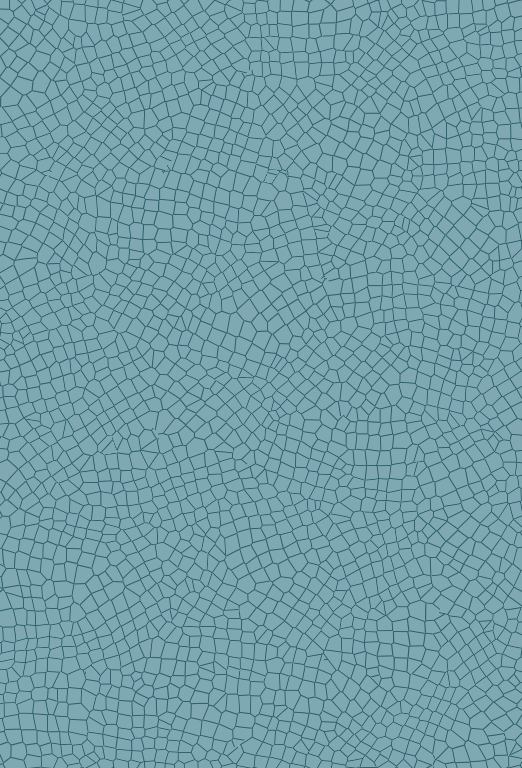
Write a Shadertoy shader that draws this texture.

```glsl
// A fine net of thin dark cracks on flat teal glaze, like crazed ceramic.
// Patches each hold a turned, uneven lattice of seeds; the cracks are the
// Voronoi borders of all seeds, bent a little by gradient noise.

#define CELLS 60.0         // cells per canvas height
#define PATCH_SIZE 6.5     // patch width, in cells
#define ROW_SPREAD 0.52    // unevenness of row and column spacing
#define SEED_SPREAD 0.34   // extra scatter of every seed
#define BEND 0.9           // bending of the cracks, in cells
#define BEND_SCALE 7.0     // size of the bends, in cells
#define CRACK_WIDTH 0.00105 // crack width, in canvas heights
#define GLAZE vec3(0.502, 0.660, 0.700)
#define CRACK vec3(0.115, 0.325, 0.375)

vec2 hash2(vec2 p) {
    vec3 a = fract(p.xyx * vec3(0.1031, 0.1030, 0.0973));
    a += dot(a, a.yzx + 33.33);
    return fract((a.xx + a.yz) * a.zy);
}

float corner(vec2 cell, vec2 offset) {
    return dot(hash2(cell) * 2.0 - 1.0, offset);
}

float gradientNoise(vec2 p) {
    vec2 i = floor(p), f = p - i;
    vec2 u = f * f * f * (f * (f * 6.0 - 15.0) + 10.0);
    vec2 e = vec2(0.0, 1.0);
    return mix(mix(corner(i, f), corner(i + e.yx, f - e.yx), u.x),
               mix(corner(i + e, f - e), corner(i + 1.0, f - 1.0), u.x), u.y);
}

// The three patch centres nearest to p, in cells
void nearestPatches(vec2 p, out vec2 centre[3]) {
    vec3 best = vec3(1e6);
    centre[0] = centre[1] = centre[2] = vec2(1e3);
    vec2 home = floor(p / PATCH_SIZE);
    for (int y = -1; y <= 1; y++)
    for (int x = -1; x <= 1; x++) {
        vec2 id = home + vec2(x, y);
        vec2 c = (id + 0.1 + 0.8 * hash2(id + 71.0)) * PATCH_SIZE;
        float d = dot(c - p, c - p);
        if (d < best.x) {
            best = vec3(d, best.xy);
            centre[2] = centre[1]; centre[1] = centre[0]; centre[0] = c;
        } else if (d < best.y) {
            best.yz = vec2(d, best.y);
            centre[2] = centre[1]; centre[1] = c;
        } else if (d < best.z) {
            best.z = d;
            centre[2] = c;
        }
    }
}

// Lattice seed with uneven rows and columns
vec2 latticeSeed(vec2 id, vec2 key) {
    vec2 lines = vec2(hash2(vec2(id.x, key.x) + 13.0).x,
                      hash2(vec2(id.y, key.y) + 57.0).y);
    return id + ROW_SPREAD * (lines - 0.5)
              + SEED_SPREAD * (hash2(id + key) - 0.5);
}

// Distance from p to the border between its two nearest seeds
float crackDistance(vec2 p) {
    vec2 centre[3];
    nearestPatches(p, centre);
    vec2 first = vec2(1e3), second = vec2(1e3);
    float d1 = 1e6, d2 = 1e6;
    for (int k = 0; k < 3; k++) {
        vec2 c = centre[k];
        vec2 key = floor(c * 7.0) + 200.0;
        float angle = hash2(key).x * 1.5708;
        mat2 turn = mat2(cos(angle), sin(angle), -sin(angle), cos(angle));
        vec2 home = floor((p - c) * turn + 0.5);
        for (int y = -1; y <= 1; y++)
        for (int x = -1; x <= 1; x++) {
            vec2 s = c + turn * latticeSeed(home + vec2(x, y), key);
            // Keep only seeds that lie inside their own patch
            float own = distance(s, c) - 0.001;
            if (own > distance(s, centre[0]) || own > distance(s, centre[1])
                || own > distance(s, centre[2])) continue;
            float d = dot(s - p, s - p);
            if (d < d1) {
                d2 = d1; second = first;
                d1 = d; first = s;
            } else if (d < d2) {
                d2 = d; second = s;
            }
        }
    }
    return (d2 - d1) / (2.0 * max(distance(first, second), 0.001));
}

void mainImage(out vec4 fragColor, in vec2 fragCoord) {
    vec2 p = fragCoord / iResolution.y * CELLS;
    vec2 q = p / BEND_SCALE;
    p += BEND * vec2(gradientNoise(q + 20.0), gradientNoise(q + 90.0));

    // Share of the pixel that the crack covers
    float pixel = CELLS / iResolution.y;
    float halfPixel = 0.5 * pixel;
    float halfWidth = 0.5 * CRACK_WIDTH * CELLS;
    float d = crackDistance(p);
    float cover = (clamp(d + halfWidth, -halfPixel, halfPixel)
                 - clamp(d - halfWidth, -halfPixel, halfPixel)) / pixel;

    fragColor = vec4(mix(GLAZE, CRACK, cover), 1.0);
}
```
